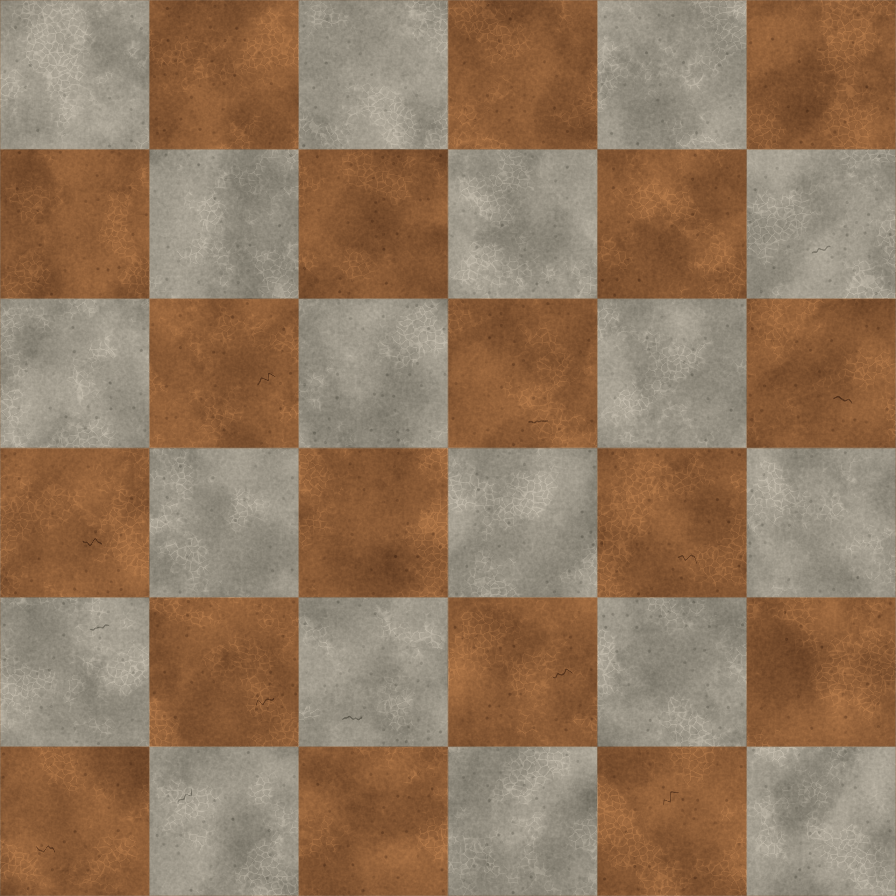
Write a three.js fragment shader that draws this pattern.

```glsl
varying vec2 vUv;

const float TILES = 6.0;            // tiles across and down
const float EDGE_SOFTNESS = 0.006;  // in tile widths, as are the sizes below
const float CLOUD_SCALE = 2.3;
const float STAIN_SCALE = 1.7;
const float CRACKLE_SCALE = 21.0;
const float GRAIN_SCALE = 38.0;
const float PIT_SCALE = 13.0;
const float PIT_CHANCE = 0.3;
const float CRACK_CHANCE = 0.3;
const float CRACK_LENGTH = 0.06;
const float CRACK_WIDTH = 0.009;

const vec3 STONE_DARK = vec3(0.49, 0.47, 0.42);
const vec3 STONE_PALE = vec3(0.72, 0.69, 0.63);
const vec3 RUST_DARK = vec3(0.43, 0.275, 0.16);
const vec3 RUST_PALE = vec3(0.66, 0.445, 0.27);

vec2 hash2(vec2 p) {
  vec3 q = fract(p.xyx * vec3(0.1031, 0.1030, 0.0973));
  q += dot(q, q.yzx + 33.33);
  return fract((q.xx + q.yz) * q.zy);
}

float cornerSlope(vec2 corner, vec2 offset) {
  return dot(hash2(corner) * 2.0 - 1.0, offset);
}

float gradientNoise(vec2 p) {
  vec2 i = floor(p), f = p - i;
  vec2 u = f * f * f * (f * (f * 6.0 - 15.0) + 10.0);
  vec2 e = vec2(1.0, 0.0);
  float low = mix(cornerSlope(i, f), cornerSlope(i + e.xy, f - e.xy), u.x);
  float high = mix(cornerSlope(i + e.yx, f - e.yx), cornerSlope(i + e.xx, f - e.xx), u.x);
  return mix(low, high, u.y);
}

float fbm(vec2 p) {
  float sum = 0.0, amplitude = 1.0;
  for (int i = 0; i < 5; i++) {
    sum += amplitude * gradientNoise(p);
    p = mat2(1.6, 1.2, -1.2, 1.6) * p + 7.3;
    amplitude *= 0.55;
  }
  return sum;
}

// Gap between the two nearest cell centres: zero along the veins
float crackleGap(vec2 p) {
  vec2 i = floor(p), f = p - i;
  float nearest = 8.0, second = 8.0;
  for (int y = -1; y <= 1; y++) {
    for (int x = -1; x <= 1; x++) {
      vec2 cell = vec2(float(x), float(y));
      float d = length(cell + hash2(i + cell) - f);
      second = min(second, max(nearest, d));
      nearest = min(nearest, d);
    }
  }
  return second - nearest;
}

float pits(vec2 p) {
  vec2 i = floor(p);
  vec2 traits = hash2(i + 51.0);
  float d = length(p - i - 0.25 - 0.5 * hash2(i));
  return step(traits.x, PIT_CHANCE) * (1.0 - smoothstep(0.06, 0.2, d)) * traits.y;
}

// Short jagged crack, present on a few tiles
float hairline(vec2 p, vec2 tile) {
  vec2 traits = hash2(tile + 83.0);
  vec2 q = p - mix(vec2(0.15), vec2(0.85), hash2(tile + 29.0));
  float angle = mix(-0.3, 0.9, traits.y);
  q = mat2(cos(angle), -sin(angle), sin(angle), cos(angle)) * q;
  q.y += 0.06 * gradientNoise(q.xx * 18.0 + tile * 5.0);
  float d = length(vec2(max(abs(q.x) - CRACK_LENGTH, 0.0), q.y));
  return step(traits.x, CRACK_CHANCE) * (1.0 - smoothstep(0.2, 1.0, d / CRACK_WIDTH));
}

// Worn surface tone: 0 is dark, 1 is pale
float surfaceTone(vec2 p, vec2 tile) {
  vec2 seed = hash2(tile + 11.0);
  vec2 q = p + floor(seed * 90.0) + tile * 7.0;
  float clouds = fbm(q * CLOUD_SCALE + seed);
  float fray = fbm(q * 11.0 + 40.0);
  float stain = smoothstep(-0.12, 0.12, gradientNoise(q * STAIN_SCALE + 17.0) + 0.16 * fray);
  float flakes = smoothstep(0.0, 0.3, fbm(q * 2.1 + 63.0) + 0.25 * fray);

  vec2 warp = vec2(fray, gradientNoise(q * 15.0 + 9.0));
  float veins = 1.0 - smoothstep(0.04, 0.24, crackleGap(q * CRACKLE_SCALE + 0.6 * warp));
  float grain = gradientNoise(q * GRAIN_SCALE) + 0.7 * gradientNoise(q * GRAIN_SCALE * 1.9);

  float tone = 0.41 + 0.48 * clouds + 0.27 * (stain - 0.5) + 0.1 * (seed.x - 0.5);
  tone += flakes * (0.13 + 0.24 * veins) + 0.06 * veins + 0.27 * grain;
  return tone - 0.5 * pits(q * PIT_SCALE) - 0.75 * hairline(p, tile);
}

void main() {
  vec2 grid = vUv * TILES;
  vec2 tile = floor(grid), p = grid - tile;

  // Softened checker, rust in the lower left corner
  vec2 edge = clamp((0.5 - abs(p - 0.5)) / EDGE_SOFTNESS, 0.0, 1.0);
  vec2 side = edge * (1.0 - 2.0 * mod(tile, 2.0));
  float rust = 0.5 + 0.5 * side.x * side.y;

  float tone = clamp(surfaceTone(p, tile), -0.5, 1.15);
  vec3 stoneColor = mix(STONE_DARK, STONE_PALE, tone);
  vec3 rustColor = mix(RUST_DARK, RUST_PALE, tone);
  gl_FragColor = vec4(mix(stoneColor, rustColor, rust), 1.0);
}
```
